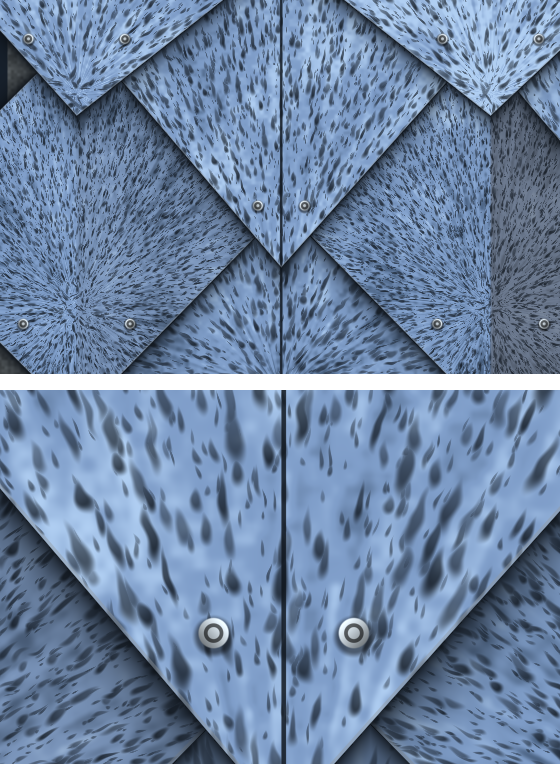
Top, the full canvas; bottom, a detail of the centre.
Reproduce this texture procedurally as a WebGL 1 fragment shader.

```glsl
precision highp float;
// Overlapping diamond stone panels in staggered rows, upper rows in front.
// The topmost panel is found first; its stone is layered noise with cellular
// flecks, each pointing away from the hub of its panel.
uniform vec2 u_resolution;

const vec3 ICE = vec3(0.69, 0.81, 0.95);
const vec3 STEEL = vec3(0.50, 0.62, 0.79);
const vec3 SLATE = vec3(0.27, 0.36, 0.48);
const vec3 INK = vec3(0.06, 0.085, 0.115);
const vec3 UMBER = vec3(0.37, 0.38, 0.41);
const vec3 CONCRETE = vec3(0.31, 0.33, 0.34);
const vec3 SILVER = vec3(0.76, 0.80, 0.83);

// Layout in canvas heights; x is for even rows, y for odd rows
const vec2 FIRST_X = vec2(0.205, 0.752);
const vec2 STEP_X = vec2(1.107, 1.035);
const float TOP_TIP = 0.688;
const float ROW_STEP = 0.406;
const float PANEL_HEIGHT = 1.037;
const float SHADOW_REACH = 0.024;
const float SEAM_WIDTH = 0.0014;
const float WASHER = 0.0135;

// One value per row, from the top
const vec4 HUB_LIFT = vec4(0.06, -0.14, 0.30, 0.475);
const vec4 FLECK_SCALE = vec4(0.95, 1.0, 0.56, 1.2);
const vec4 SOIL = vec4(-0.10, 0.0, 0.13, 0.15);
const vec4 BOLT_X = vec4(0.129, 0.0625, 0.143, 0.06);
const vec4 BOLT_Y = vec4(0.208, 0.168, 0.258, 0.168);

float pick(vec4 values, float row) {
  return dot(values, vec4(equal(vec4(row), vec4(0.0, 1.0, 2.0, 3.0))));
}

vec2 hash2(vec2 p) {
  return fract(sin(vec2(dot(p, vec2(127.1, 311.7)), dot(p, vec2(269.5, 183.3)))) * 43758.5);
}

float noise(vec2 p) {
  vec2 i = floor(p), f = fract(p);
  f = f * f * (3.0 - 2.0 * f);
  vec2 e = vec2(1.0, 0.0);
  return mix(mix(hash2(i).x, hash2(i + e).x, f.x),
             mix(hash2(i + e.yx).x, hash2(i + e.xx).x, f.x), f.y);
}

// Tapered marks, one per jittered cell, aligned with the ray from the hub
float flecks(vec2 p, vec2 hub, float size, float density) {
  vec2 home = floor(p / size);
  float ink = 0.0;
  for (int j = -1; j <= 1; j++) {
    for (int i = -1; i <= 1; i++) {
      vec2 cell = home + vec2(float(i), float(j));
      vec2 h = hash2(cell), k = hash2(cell + 57.3);
      vec2 at = (cell + h) * size;
      vec2 ray = normalize(at - hub + (k - 0.5) * 0.06 + 0.0001);
      vec2 v = p - at;
      float span = size * mix(0.4, 1.0, k.x);
      float along = dot(v, ray) / span;
      float across = (ray.x * v.y - ray.y * v.x) / (size * mix(0.12, 0.27, k.y));
      across /= max(0.3, 1.0 - 0.5 * along);
      float body = 1.0 - smoothstep(0.35, 1.0, length(vec2(along, across)));
      float present = step(fract(h.x * 7.0 + k.y * 5.0), density);
      ink = max(ink, body * present * mix(0.55, 1.0, h.y) * (0.8 - 0.3 * along));
    }
  }
  return clamp(ink, 0.0, 1.0);
}

// Slopes of the lower left and lower right edges
vec2 edgeSlopes(float row, float column) {
  if (mod(row, 2.0) > 0.5) return vec2(1.17, 1.12);
  float inner = row < 1.0 ? 0.79 : 1.02;
  float outer = row < 1.0 ? mix(1.11, 0.94, column) : mix(1.0, 0.6, column);
  return column < 0.5 ? vec2(outer, inner) : vec2(inner, outer);
}

vec3 stone(vec2 p, vec2 q, float row, float column) {
  vec2 lift = vec2(0.0, pick(HUB_LIFT, row));
  vec2 hub = p - q + lift, v = q - lift;
  float scale = pick(FLECK_SCALE, row);
  float lower = step(1.5, row) * step(row, 2.5);
  float rightHalf = smoothstep(-0.004, 0.004, q.x);

  float rays = noise(vec2(atan(v.x, v.y) * 30.0, length(v) * 12.0) / scale + 40.0);
  float tone = 0.60 + 0.40 * (rays - 0.5) + 0.40 * (noise(p * 7.0) - 0.5)
             + 0.25 * (noise(p * 90.0) - 0.5) - pick(SOIL, row) - 0.10 * lower * rightHalf;
  vec3 color = mix(SLATE, STEEL, smoothstep(0.0, 0.5, tone));
  color = mix(color, ICE, smoothstep(0.48, 0.95, tone));
  color = mix(color, UMBER, lower * rightHalf * mix(0.15, 0.6, column));

  vec2 w = p + 0.006 * (vec2(noise(p * 60.0), noise(p * 60.0 + 19.0)) - 0.5);
  float ink = flecks(w, hub, 0.036 * scale, 0.72);
  ink = max(ink, 0.85 * flecks(w + 3.7, hub + 3.7, 0.025 * scale, 0.55));
  ink = max(ink, 0.7 * flecks(w + 8.1, hub + 8.1, 0.013 * scale, 0.35));
  return mix(color, INK, ink * 0.93);
}

void main() {
  vec2 p = gl_FragCoord.xy / u_resolution.y;
  float px = 1.0 / u_resolution.y;

  // Find the front panel, from the back row forward, and the shadow on it
  vec2 q = vec2(0.0);
  float row = -1.0, column = 0.0, rim = 0.0, shade = 0.0;
  for (int i = 0; i < 4; i++) {
    for (int j = 0; j < 2; j++) {
      float r = 3.0 - float(i), c = float(j), odd = mod(r, 2.0);
      vec2 tip = vec2(mix(FIRST_X.x, FIRST_X.y, odd) + c * mix(STEP_X.x, STEP_X.y, odd), TOP_TIP - ROW_STEP * r);
      vec2 t = p - tip, slopes = edgeSlopes(r, c);
      float s = t.x < 0.0 ? slopes.x : slopes.y;
      float d = min((t.y - s * abs(t.x)) / sqrt(1.0 + s * s), (PANEL_HEIGHT - t.y - abs(t.x)) * 0.707);
      if (d > 0.0) { q = t; row = r; column = c; rim = d; shade = 0.0; }
      else shade = max(shade, 0.88 * exp(d / SHADOW_REACH));
    }
  }

  vec3 color = CONCRETE * (0.8 + 0.4 * noise(p * 120.0));
  color = mix(color, INK * 1.5, (1.0 - smoothstep(0.018, 0.022, p.x)) * step(0.5, p.y));
  if (row >= 0.0) {
    color = stone(p, q, row, column);
    // Seam between the halves of odd rows
    float seam = 1.0 - smoothstep(SEAM_WIDTH, SEAM_WIDTH + 1.5 * px, abs(q.x));
    color = mix(color, INK, seam * 0.85 * mod(row, 2.0));
    // Pair of washers with nuts
    vec2 b = vec2(abs(q.x) - pick(BOLT_X, row), q.y - pick(BOLT_Y, row));
    float d = length(b);
    color *= 1.0 - 0.5 * (1.0 - smoothstep(WASHER, WASHER * 1.5, length(b + vec2(0.0, 0.003))));
    vec3 metal = SILVER * (0.95 + 18.0 * (b.y - b.x));
    metal *= 1.0 - 0.6 * (1.0 - smoothstep(0.001, 0.001 + 1.5 * px, abs(d - WASHER * 0.52)));
    color = mix(color, metal, 1.0 - smoothstep(WASHER - px, WASHER + px, d));
    // Worn pale bevel, fading to dark at the very edge
    color = mix(color, SILVER * 0.75, 0.45 * (1.0 - smoothstep(0.003, 0.003 + 1.5 * px, rim)));
    color = mix(INK, color, smoothstep(0.0, 1.5 * px, rim));
  }
  gl_FragColor = vec4(mix(color, INK * 0.8, shade), 1.0);
}
```
